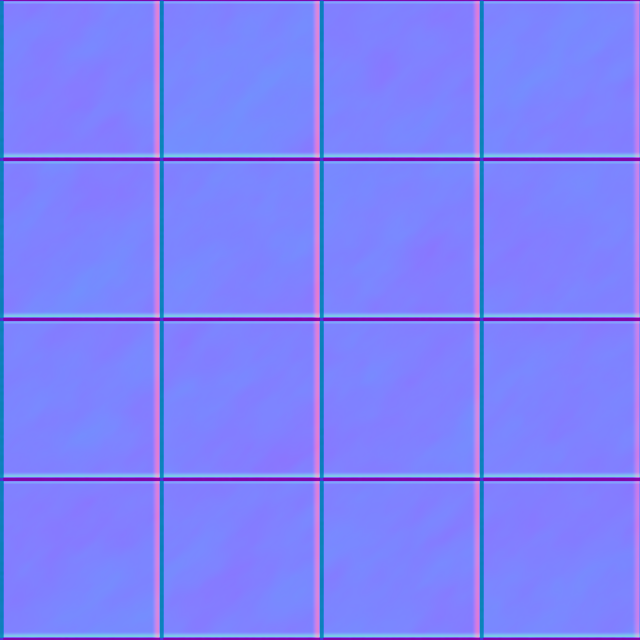
A three.js fragment shader for this texture map:

```glsl
// Tangent-space normal map of a 4 by 4 grid of square tiles with narrow bevelled joints.
// Joint profiles and soft diagonal undulation are summed as surface slopes,
// then the slope is turned into a unit normal and packed into colour.
#define TILES 4.0
#define BEVEL 0.058
#define GROOVE 0.022
#define SOFT 0.008
#define PINK_SLOPE 1.15
#define TEAL_SLOPE 2.0
#define CYAN_SLOPE 0.72
#define PURPLE_SLOPE 3.0
#define LIP_SLOPE 0.3
#define WAVE_SLOPE 0.17
#define RIPPLE 0.22
#define EDGE_FADE 0.4

varying vec2 vUv;

float hash(vec2 p) {
  return fract(sin(dot(p, vec2(127.1, 311.7))) * 43758.5453);
}

float noise(vec2 p) {
  vec2 i = floor(p), f = fract(p);
  f = f * f * (3.0 - 2.0 * f);
  return mix(mix(hash(i), hash(i + vec2(1.0, 0.0)), f.x),
             mix(hash(i + vec2(0.0, 1.0)), hash(i + vec2(1.0, 1.0)), f.x), f.y);
}

// Layered noise centred on zero
float fbm(vec2 p) {
  float sum = 0.0, amp = 0.5;
  for (int i = 0; i < 4; i++) {
    sum += amp * (noise(p) - 0.5);
    p = mat2(0.8, 0.6, -0.6, 0.8) * p * 2.03 + 7.3;
    amp *= 0.5;
  }
  return sum;
}

// Soft-edged strip between two offsets from a joint
float band(float d, float lo, float hi) {
  return smoothstep(lo - 0.5 * SOFT, lo + 0.5 * SOFT, d)
       * (1.0 - smoothstep(hi - 0.5 * SOFT, hi + 0.5 * SOFT, d));
}

// Bevel that steepens towards the joint; d is the distance into the tile
float bevel(float d, float inner) {
  float ramp = 1.0 - smoothstep(inner, BEVEL, d);
  return ramp * sqrt(ramp) * smoothstep(inner - SOFT, inner, d);
}

void main() {
  vec2 p = vUv * TILES;
  vec2 cell = min(floor(p), TILES - 1.0);
  vec2 line = floor(p + 0.5);
  vec2 d = p - line;

  // Undulation: streaks along the rising diagonal, different on every tile
  vec2 seed = cell * 17.3 + 3.1;
  vec2 along = vec2(p.x + p.y, p.y - p.x) * 0.707;
  float streak = fbm(along * vec2(1.5, 2.8) + seed);
  float fine = fbm(along * vec2(4.0, 9.0) + seed.yx);
  float tilt = hash(cell + 5.7) - 0.5;
  float wave = streak + 0.35 * fine + 0.12 * tilt;
  vec2 slope = WAVE_SLOPE * vec2(-wave, wave + 0.2 * fine) * 1.3;
  slope += vec2(-0.005, 0.02);

  // Upright joints: pink bevel on the left, teal groove on the right
  float grainX = 1.0 + RIPPLE * (noise(vec2(p.y * 48.0, line.x * 9.1)) - 0.5);
  float pinkFade = (1.0 - EDGE_FADE * step(TILES - 0.5, line.x))
                 * mix(0.85, 1.1, hash(vec2(line.x, cell.y)));
  float teal = band(d.x, 0.0, GROOVE);
  float upright = PINK_SLOPE * pinkFade * bevel(-d.x, 0.009)
                - TEAL_SLOPE * grainX * teal;

  // Level joints: cyan bevel above, purple groove, thin light lip below
  float grainY = 1.0 + 0.5 * RIPPLE * (noise(vec2(p.x * 48.0, line.y * 6.7)) - 0.5);
  float purple = band(d.y, -0.006, 0.014);
  float level = CYAN_SLOPE * bevel(d.y, 0.020)
              - PURPLE_SLOPE * grainY * purple
              + LIP_SLOPE * band(d.y, -0.022, -0.010);

  // Grooves soften each other where they cross
  slope.x += upright * (1.0 - 0.7 * purple);
  slope.y += level * (1.0 - 0.7 * teal);

  vec3 normal = normalize(vec3(slope, 1.0));
  gl_FragColor = vec4(normal * 0.5 + 0.5, 1.0);
}
```
